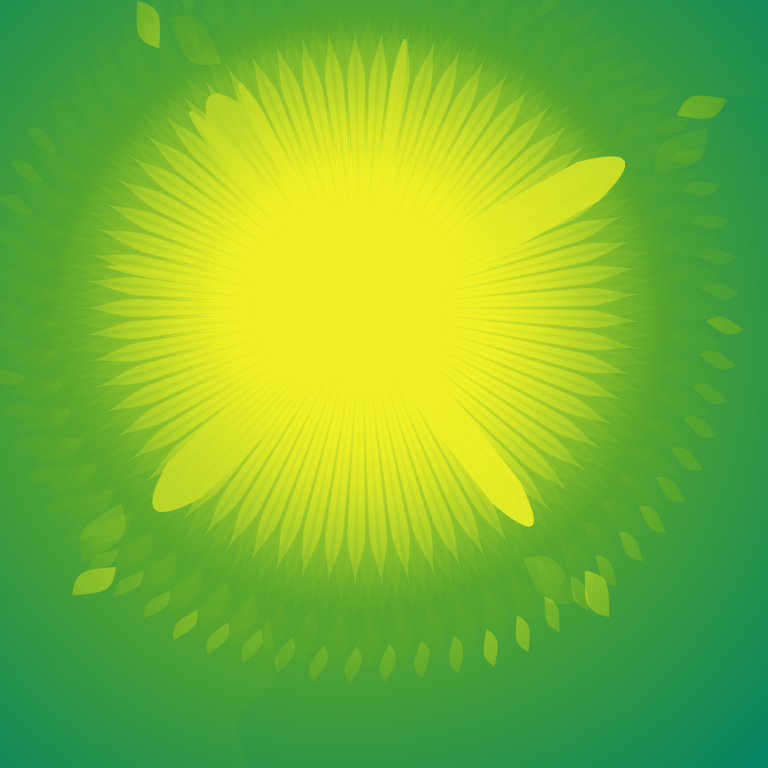
Give the GLSL for this background, as a Shadertoy shader.

```glsl
const float TAU = 6.2831853;
const float PETALS = 65.0;

vec2 gradientAt(vec2 cell) {
    float h = fract(sin(dot(cell, vec2(127.1, 311.7))) * 43758.5);
    return vec2(cos(h * TAU), sin(h * TAU));
}

float gradientNoise(vec2 p) {
    vec2 i = floor(p), f = p - i, e = vec2(1, 0);
    vec2 u = f * f * (3.0 - 2.0 * f);
    float low = mix(dot(gradientAt(i), f), dot(gradientAt(i + e), f - e), u.x);
    float high = mix(dot(gradientAt(i + e.yx), f - e.yx), dot(gradientAt(i + 1.0), f - 1.0), u.x);
    return mix(low, high, u.y);
}

// Soft coverage of a signed distance, about one pixel wide
float fill(float d) {
    float px = 0.9 / iResolution.y;
    return 1.0 - smoothstep(-px, px, d);
}

vec2 turn(vec2 p, float angle) {
    float c = cos(angle), s = sin(angle);
    return vec2(c * p.x + s * p.y, c * p.y - s * p.x);
}

float leaf(vec2 p, float halfLength, float halfWidth) {
    float u = p.x / halfLength;
    return fill(abs(p.y + 0.2 * halfWidth * sin(u * 3.0)) - halfWidth * (1.0 - u * u));
}

// Long blade with a tapered root and a pointed tip
float beam(vec2 p, float len, float halfWidth, float root) {
    float tip = sqrt(clamp((len - p.x) / 0.055, 0.0, 1.0));
    float width = halfWidth * clamp(p.x / root, 0.0, 1.0) * tip;
    float inside = step(0.0, p.x) * step(p.x, len);
    return inside * fill(abs(p.y) - width) * smoothstep(0.0, 0.05, p.x);
}

// Petal cell: x is the distance across the petal, y is its index
vec2 petalCell(float angle, float r, float shift) {
    float a = angle * PETALS / TAU + shift;
    return vec2((fract(a) - 0.5) * r * TAU / PETALS, mod(floor(a), PETALS));
}

// Tone -1 is deep teal, 0 is leaf green, 1 is yellow
vec3 palette(float tone) {
    vec3 teal = vec3(0.02, 0.52, 0.38);
    vec3 green = vec3(0.34, 0.65, 0.18);
    vec3 yellow = vec3(0.94, 0.945, 0.145);
    return tone < 0.0 ? mix(green, teal, min(-tone, 1.0)) : mix(green, yellow, min(tone, 1.0));
}

void mainImage(out vec4 fragColor, in vec2 fragCoord) {
    vec2 uv = fragCoord / iResolution.xy;
    vec2 p = uv - vec2(0.471, 0.599);
    float r = max(length(p), 0.0001), angle = atan(p.y, p.x);

    // Ambient falloff and central glow
    float tone = -clamp((distance(uv, vec2(0.462, 0.545)) - 0.39) / 0.38, 0.0, 1.0);
    tone += 1.0 - smoothstep(0.06, 0.42, r);
    tone += 0.03 * gradientNoise(uv * 4.0);

    // Faint sector with wavy borders
    float upper = 0.48 - 0.045 * cos(42.0 * (r - 0.475));
    float lower = -1.83 + 0.03 * sin(42.0 * r);
    float sector = fill((angle - upper) * r) * fill((lower - angle) * r);
    tone -= 0.07 * sector * smoothstep(0.36, 0.46, r);

    // Petal layers, each longer and fainter
    for (int i = 0; i < 4; i++) {
        float n = float(i);
        float len = 0.365 + 0.024 * n;
        float across = petalCell(angle, r, 0.5 * mod(n, 2.0)).x;
        float taper = 1.0 - smoothstep(len - 0.075, len, r);
        float width = r * TAU / PETALS * 0.41 * taper;
        float layer = i == 0 ? 0.22 : 0.065 / n;
        tone += layer * step(r, len) * smoothstep(0.05, 0.26, r) * fill(abs(across) - width);
    }

    // Fine bright needles on the upper left side
    float needle = petalCell(angle, r, 0.5).x;
    float side = smoothstep(-0.3, 0.4, dot(p / r, vec2(-0.6, 0.8)));
    float needleWidth = 0.0042 * smoothstep(0.02, 0.12, r) * (1.0 - r / 0.26);
    tone += 0.28 * side * fill(abs(needle) - needleWidth) * step(r, 0.26);

    // Outer ring of leaves
    vec2 cell = petalCell(angle, r, 0.0);
    float vary = gradientNoise(vec2(cell.y * 0.43, 3.6));
    float strength = 0.09 + 0.2 * max(0.0, cos(angle + 0.9)) + 0.35 * max(vary, -0.1);
    vec2 q = turn(vec2(r - 0.468 - 0.012 * vary, cell.x), -0.15);
    tone += strength * leaf(q, 0.025, 0.0095);
    vec2 ghost = vec2(r - 0.435, needle);
    tone += 0.05 * leaf(ghost, 0.035, 0.014);

    // Wide blades with a large leaf beyond: angle, length, half width, tone
    vec4 blades[4] = vec4[4](
        vec4(-0.907, 0.360, 0.023, 0.96), vec4(0.510, 0.392, 0.029, 0.82),
        vec4(-2.370, 0.376, 0.032, 0.70), vec4(2.190, 0.340, 0.034, 0.60));
    for (int i = 0; i < 4; i++) {
        vec4 b = blades[i];
        vec2 axis = turn(p, b.x);
        float lit = max(tone, mix(1.0, b.w, smoothstep(0.08, 0.36, r)));
        tone = mix(tone, lit, 0.9 * beam(axis, b.y, b.z, 0.05));
        vec2 tipLeaf = turn(axis - vec2(b.y + 0.122, 0.012), -0.18);
        tone += 0.5 * leaf(tipLeaf, 0.034, 0.016);
        tone += 0.14 * leaf(turn(axis - vec2(b.y + 0.07, -0.025), 0.25), 0.045, 0.022);
    }

    // Slim blades: angle, length, half width
    vec3 slim[4] = vec3[4](
        vec3(1.412, 0.355, 0.009), vec3(2.980, 0.335, 0.006),
        vec3(2.290, 0.340, 0.012), vec3(2.070, 0.335, 0.010));
    for (int i = 0; i < 4; i++) {
        float blade = beam(turn(p, slim[i].x), slim[i].y, slim[i].z, 0.28);
        tone = mix(tone, max(tone, 1.0 - 0.35 * smoothstep(0.15, 0.36, r)), 0.75 * blade);
    }

    fragColor = vec4(palette(tone), 1.0);
}
```
